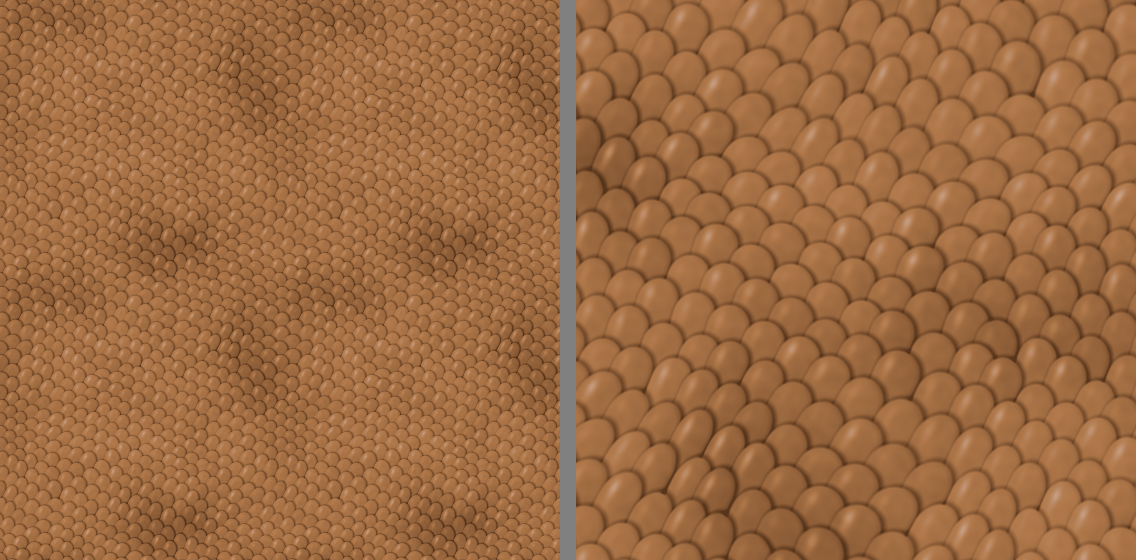
Left, the full canvas; right, a detail of the centre.
Give the GLSL for this texture, as a Shadertoy shader.

```glsl
// Tan reptile hide: a square tile, repeated 2 by 2, of overlapping staggered scales.
// A turned lattice makes the rows run down to the right; nearer rows are painted last,
// so each tip shades the scales behind it. Gradient noise bends rows; stains darken them.

const float REPEATS = 2.0;
const mat2 LATTICE = mat2(20.0, 10.0, -10.0, 20.0);  // tile space to scale space
const float SCALES_PER_TILE = 500.0;                 // determinant of the lattice
const vec3 UMBER = vec3(0.40, 0.25, 0.135);
const vec3 TAN = vec3(0.69, 0.47, 0.29);
const vec3 CREAM = vec3(0.79, 0.64, 0.54);

vec2 hash2(vec2 p) {
    vec3 h = fract(vec3(p.xyx) * vec3(0.1031, 0.1030, 0.0973));
    h += dot(h, h.yzx + 33.33);
    return fract((h.xx + h.yz) * h.zy);
}

float cornerSlope(vec2 corner, vec2 offset, float period, float seed) {
    float angle = 6.2832 * hash2(mod(corner, period) + seed).x;
    return dot(vec2(cos(angle), sin(angle)), offset);
}

// Gradient noise that wraps after a whole number of cells.
float gradientNoise(vec2 p, float period, float seed) {
    vec2 i = floor(p), f = fract(p);
    vec2 u = f * f * f * (f * (f * 6.0 - 15.0) + 10.0);
    vec2 e = vec2(1.0, 0.0);
    float low = mix(cornerSlope(i, f, period, seed),
                    cornerSlope(i + e, f - e, period, seed), u.x);
    float high = mix(cornerSlope(i + e.yx, f - e.yx, period, seed),
                     cornerSlope(i + 1.0, f - 1.0, period, seed), u.x);
    return mix(low, high, u.y);
}

// Wrapped soft stains: centre in xy, spread in zw.
float stainAmount(vec2 p) {
    vec4 stains[5] = vec4[5](
        vec4(0.62, 0.12, 0.13, 0.075), vec4(0.86, 0.76, 0.09, 0.11),
        vec4(0.18, 0.95, 0.14, 0.07), vec4(0.02, 0.48, 0.07, 0.15),
        vec4(0.96, 0.63, 0.06, 0.07));
    float strengths[5] = float[5](1.0, 0.7, 0.6, 0.3, 0.3);
    float total = 0.0;
    for (int k = 0; k < 5; k++) {
        vec2 d = (fract(p - stains[k].xy + 0.5) - 0.5) / stains[k].zw;
        total += strengths[k] * exp(-0.5 * dot(d, d));
    }
    return clamp(total, 0.0, 1.0);
}

// Gives equal random values to scales on opposite sides of the tile.
vec2 scaleRandom(vec2 id) {
    vec2 tile = floor(transpose(LATTICE) * id / SCALES_PER_TILE + 0.0005);
    return hash2(id - LATTICE * tile + 37.0);
}

// Offset from a scale's centre, reaching length 1 at its rim.
vec2 rimSpace(vec2 d) {
    return d / vec2(0.56, d.y > 0.0 ? 0.66 : 1.45);
}

// Tone of one scale: a shallow dome with a dim right rim and a narrow glint.
float scaleTone(vec2 v, vec2 rnd) {
    float lit = dot(v, vec2(-0.75, 0.32));
    float rim = smoothstep(0.72, 1.0, length(v)) * smoothstep(-0.5, 0.6, v.x);
    vec2 g = (v - vec2(-0.48, 0.22)) / vec2(0.19, 0.34);
    float glint = exp(-dot(g, g)) * (0.12 + 0.85 * rnd.y * rnd.y);
    return 0.91 + 0.13 * lit - 0.22 * rim + 0.12 * (rnd.x - 0.5) + glint;
}

// Paints the nearby rows in order and returns the tone of the top layer.
float scaleLayers(vec2 q, float shadowDepth) {
    float tone = 0.2;
    for (int j = 2; j >= -1; j--) {
        float row = floor(q.y) + float(j);
        float stagger = 0.5 * mod(row, 2.0);
        float column = floor(q.x - stagger + 0.5);
        for (int i = -1; i <= 1; i++) {
            vec2 id = vec2(column + float(i), row);
            vec2 rnd = scaleRandom(id);
            vec2 d = q - id - vec2(stagger, 0.0) - 0.20 * (rnd - 0.5);
            vec2 v = rimSpace(d);
            float shade = length(rimSpace(d - vec2(0.05, 0.03)));
            float shadow = 1.0 - smoothstep(0.88, 1.24, shade);
            float cover = 1.0 - smoothstep(0.92, 1.08, length(v));
            tone = mix(tone - shadowDepth * shadow, scaleTone(v, rnd), cover);
        }
    }
    return tone;
}

vec3 hideColour(float tone) {
    vec3 body = mix(UMBER, TAN, clamp(tone, -0.2, 1.0));
    return mix(body, CREAM, clamp(tone - 1.0, 0.0, 1.0));
}

void mainImage(out vec4 fragColor, in vec2 fragCoord) {
    vec2 p = fragCoord / iResolution.xy * REPEATS;

    // Bend the rows, then move into scale space.
    vec2 bend = vec2(gradientNoise(p * 4.0, 4.0, 11.0), gradientNoise(p * 4.0, 4.0, 47.0));
    vec2 q = LATTICE * (p + 0.03 * bend);

    // Uneven stains deepen both the surface and the gaps.
    float stain = stainAmount(p + 0.06 * gradientNoise(p * 8.0, 8.0, 83.0));
    float tone = scaleLayers(q, 0.85 + 0.2 * stain);
    tone -= 0.44 * stain;
    tone += 0.12 * gradientNoise(p * 6.0, 6.0, 29.0) + 0.12 * gradientNoise(p * 64.0, 64.0, 5.0);

    fragColor = vec4(hideColour(tone), 1.0);
}
```
